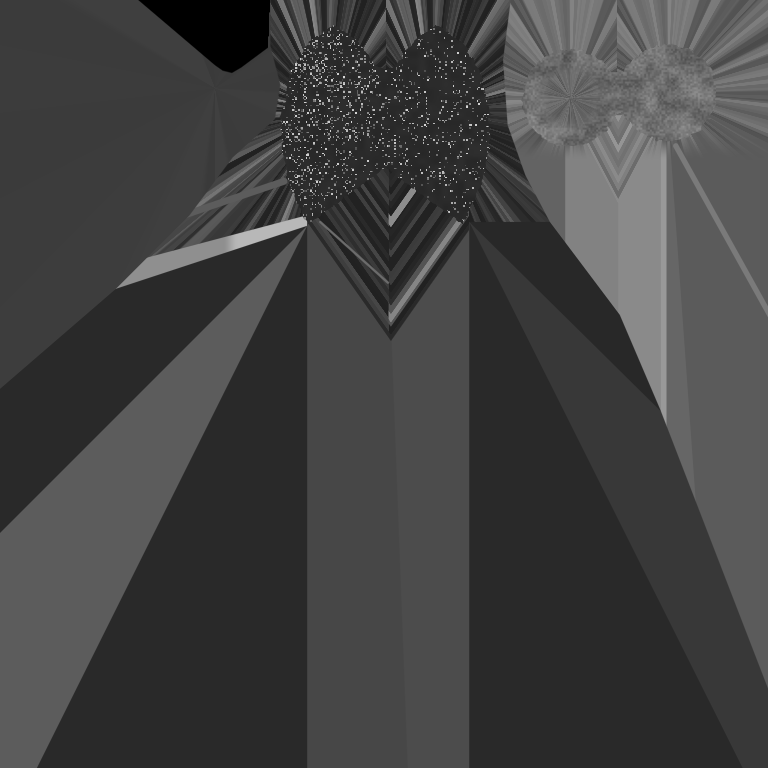
Reproduce this texture map procedurally as a Shadertoy shader.

```glsl
// A grey texture map: flat wedges and panels spreading from two pivots, with
// speckled twin lobes, mottled discs and fans of streaks along the top.
// Panels are layered by signed edges, in percent of the canvas with y down.

const vec2 PIVOT_L = vec2(40, 29.4), PIVOT_R = vec2(61.1, 28.9);

// Outlines as (position along, offset across) knots.
const vec2 LEFT[8] = vec2[](vec2(0, 35.2), vec2(6, 35.2), vec2(11, 36.5),
  vec2(15.5, 35.8), vec2(20.5, 30.3), vec2(28, 24.7), vec2(37.6, 15.1), vec2(51.5, -1));
const vec2 RIGHT[8] = vec2[](vec2(0, 66.5), vec2(7.8, 65.5), vec2(16.3, 66.1),
  vec2(22.8, 68.4), vec2(28.9, 71.6), vec2(41, 80.7), vec2(53.4, 86), vec2(100, 104));
const vec2 CORNER[8] = vec2[](vec2(17, -1), vec2(18, 0), vec2(28, 8.5),
  vec2(29, 9.2), vec2(30.2, 9.5), vec2(31.4, 8.8), vec2(34.9, 6.2), vec2(35.2, -1));
const vec2 OUTER[8] = vec2[](vec2(3, 6.3), vec2(5.5, 10), vec2(9, 12.2),
  vec2(15, 13.6), vec2(20, 13.4), vec2(24, 12.4), vec2(27, 11.2), vec2(29.5, 10));
const vec2 INNER[8] = vec2[](vec2(3, 7), vec2(5.5, 3.5), vec2(8.5, 1.5),
  vec2(9.5, -1), vec2(21, -1), vec2(22, 0.3), vec2(25.5, 5), vec2(29.5, 10.5));

float hash(vec2 p) {
  vec3 q = fract(p.xyx * 0.1031);
  q += dot(q, q.yzx + 33.33);
  return fract((q.x + q.y) * q.z);
}

float noise(vec2 p) {
  vec2 i = floor(p), f = smoothstep(0.0, 1.0, fract(p));
  return mix(mix(hash(i), hash(i + vec2(1, 0)), f.x),
             mix(hash(i + vec2(0, 1)), hash(i + 1.0), f.x), f.y);
}

// Antialiased coverage of a positive distance.
float cover(float d) {
  float w = 70.0 / iResolution.y;
  return smoothstep(-w, w, d);
}

// Signed distance to the line through a and b.
float side(vec2 p, vec2 a, vec2 b) {
  vec2 d = normalize(b - a), e = p - a;
  return d.x * e.y - d.y * e.x;
}

float stroke(vec2 p, vec2 a, vec2 b, float width) {
  vec2 d = b - a, e = p - a;
  return cover(width - length(e - d * clamp(dot(e, d) / dot(d, d), 0.0, 1.0)));
}

float follow(float t, vec2 k[8]) {
  float v = k[0].y;
  for (int i = 0; i < 7; i++)
    v = mix(v, k[i + 1].y, clamp((t - k[i].x) / (k[i + 1].x - k[i].x), 0.0, 1.0));
  return v;
}

// Random flat bands along x, with softened steps.
float bands(float x, float seed) {
  float i = floor(x) + 200.0;
  return mix(hash(vec2(i, seed)), hash(vec2(i + 1.0, seed)), smoothstep(0.8, 1.0, fract(x)));
}

float fan(vec2 p, vec2 centre, float count, float seed) {
  vec2 d = p - centre;
  return bands(atan(d.x, -d.y) * count, seed);
}

float wedges(vec2 p) {
  float c = mix(0.16, 0.36, cover(-side(p, PIVOT_L, vec2(0, 69.4))));
  c = mix(c, 0.16, cover(-side(p, PIVOT_L, vec2(4.8, 100))));
  float column = mix(0.28, 0.297, cover(-side(p, vec2(51, 44.4), vec2(53.1, 100))));
  c = mix(c, column, cover(p.x - PIVOT_L.x));
  c = mix(c, 0.16, cover(p.x - PIVOT_R.x));
  c = mix(c, 0.22, cover(-side(p, PIVOT_R, vec2(96.7, 100))));
  return mix(c, 0.155, cover(-side(p, PIVOT_R, vec2(85.9, 53.4))));
}

// Folded streaks ending in the V below the lobes.
float chevron(vec2 p, float v) {
  float right = cover(p.x - 50.6);
  float c = 0.13 + 0.16 * pow(bands(v * 1.1, 3.0 + step(50.6, p.x)), 3.0);
  c = mix(c, 0.33, right * cover(v - 39.8) * cover(42.5 - v));
  c = mix(c, 0.52, right * cover(v - 40.9) * cover(42.0 - v));
  c = mix(c, 0.55, right * cover(v - 28.2) * cover(29.6 - v));
  return mix(c, 0.42, stroke(p, vec2(41.7, 28.9), vec2(50.5, 36.8), 0.15));
}

float streaks(vec2 p, float v) {
  vec2 centre = vec2(p.x < 50.2 ? 42.6 : 56.4, 14.5);
  float c = 0.13 + 0.32 * pow(fan(p, centre, 19.0, 5.0), 4.0)
                 + 0.1 * pow(fan(p, centre, 43.0, 8.0), 3.0);
  if (p.y > 21.5 && abs(p.x - 50.5) < 10.6) c = chevron(p, v);
  float band = cover(-side(p, vec2(39.3, 28.2), vec2(19.3, 33.5))) * cover(40.0 - p.x);
  c = mix(c, mix(0.56, 0.72, smoothstep(29.0, 31.0, p.x)), band);
  return mix(c, 0.36, stroke(p, vec2(24, 28), vec2(37, 23.6), 0.45));
}

float speckles(vec2 p) {
  vec2 cell = floor(p * 5.12), d = p - vec2(42, 9);
  float density = 0.07 + 0.13 * noise(p * 0.25) * smoothstep(56.0, 39.0, p.x);
  density += 0.08 * exp(-0.08 * dot(d, d));
  float speck = step(1.0 - density, hash(cell));
  return 0.15 + 0.03 * noise(p) + speck * (0.12 + 0.55 * hash(cell + 71.0));
}

// Strips and rays under two mottled discs joined by a bridge.
float rightPanel(vec2 p) {
  vec2 centre = p.x < 80.3 ? vec2(74.3, 12.8) : vec2(87, 12.1);
  float r = length(p - centre);
  float rays = mix(fan(p, centre, 9.0, 12.0), fan(p, centre, 25.0, 17.0), 0.4);
  float c = mix(0.39, 0.51, cover(p.x - 73.6));
  c = mix(c, 0.54, cover(p.x - 80.5));
  c = mix(c, 0.4, cover(p.x - 86.8));
  c = mix(c, 0.355, cover(-side(p, vec2(87.2, 18), vec2(90.5, 64))));
  c += 0.06 * stroke(p, vec2(86.4, 18), vec2(86.4, 56), 0.35);
  c = mix(0.27 + 0.28 * rays, c, smoothstep(17.0, 21.0, p.y));
  c = mix(c, 0.48, stroke(p, vec2(88, 19), vec2(100.5, 41.5), 0.35));
  float v = p.y + abs(p.x - 80.5) * 1.9;
  c = mix(c, 0.4 + 0.2 * bands(v, 21.0), cover(26.5 - v) * cover(p.y - 15.0));
  float disc = cover(6.0 + 0.5 * noise(p * 2.0) - r);
  disc = max(disc, cover(2.6 - abs(p.x - 80.4)) * cover(2.6 - abs(p.y - 12.0)));
  float mottle = 0.29 + 0.17 * noise(p * 0.65) + 0.12 * noise(p * 4.0);
  if (p.x < 80.3) mottle = mix(0.32 + 0.16 * rays, mottle, smoothstep(2.5, 5.0, r));
  return mix(c, mottle, disc);
}

void mainImage(out vec4 fragColor, in vec2 fragCoord) {
  vec2 p = 100.0 * fragCoord / iResolution.xy;
  p.y = 100.0 - p.y;
  // Central wedges, streaks and lobes.
  float v = p.y + abs(p.x - 50.9) * 1.42;
  float above = p.x < PIVOT_L.x ? side(p, PIVOT_L, vec2(15.1, 37.6))
    : p.x > PIVOT_R.x ? PIVOT_R.y - p.y : (44.4 - v) * 0.57;
  float c = mix(wedges(p), streaks(p, v), cover(above));
  float x = abs(p.x - 50.2) + 0.5 * noise(p * 2.5) - 0.25;
  c = mix(c, speckles(p), cover(min(follow(p.y, OUTER) - x, x - follow(p.y, INNER))));
  // Side panels and the empty corner.
  float left = 0.225 + 0.025 * fan(p, vec2(28, 11.5), 3.0, 31.0);
  c = mix(c, left, cover((follow(p.y, LEFT) - p.x) * 0.75));
  c = mix(c, rightPanel(p), cover((p.x - follow(p.y, RIGHT)) * 0.9));
  c *= cover((p.y - follow(p.x, CORNER)) * 0.75);
  fragColor = vec4(vec3(c), 1);
}
```
